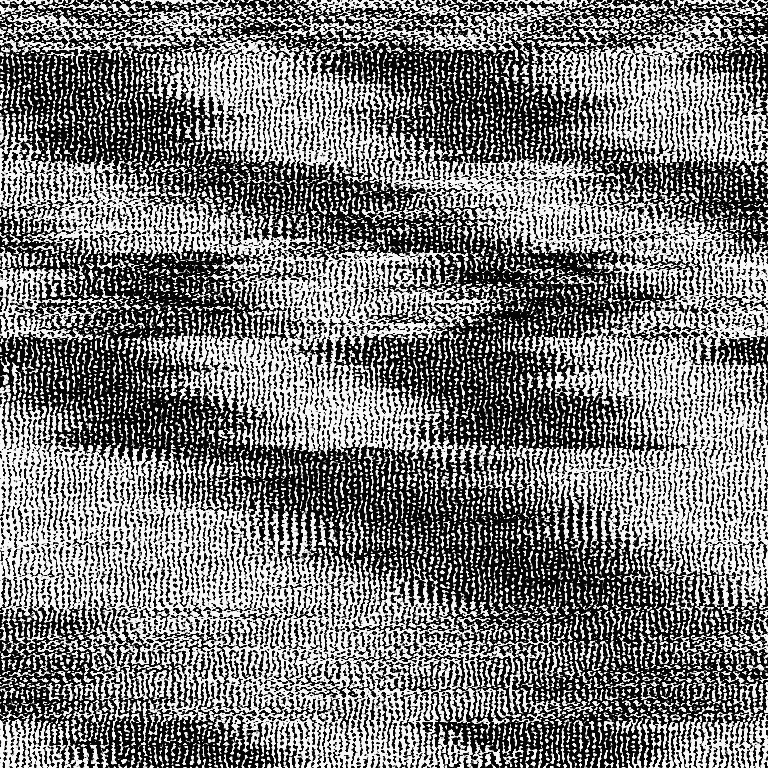
Write a Shadertoy shader that draws this texture.

```glsl
// Black and white woven static: torn horizontal bands carry slanted dark and
// light patches, each screened by fine vertical stripes, zigzags or broken
// lines. Layered sines make the screens, cellular noise breaks them up.

const float TAU = 6.2831853;

// Per band: top edge, centre of a dark patch, slant, patches per width
const vec4 BANDS[8] = vec4[8](
    vec4(0.00, 0.20, 4.0, 1.5), vec4(0.07, 0.05, 1.0, 2.0),
    vec4(0.21, 0.27, 2.5, 1.7), vec4(0.33, 0.18, 0.3, 2.0),
    vec4(0.44, 0.06, 1.2, 2.0), vec4(0.585, 0.37, 2.0, 1.0),
    vec4(0.79, 0.80, 0.5, 1.1), vec4(0.94, 0.18, 1.3, 2.0));

// Per band: patch contrast, share of horizontal lines, strength of long streaks
const vec3 WEAVES[8] = vec3[8](
    vec3(0.15, 1.00, 0.50), vec3(0.95, 0.04, 0.20), vec3(0.75, 0.45, 0.35),
    vec3(0.85, 0.50, 0.50), vec3(1.00, 0.04, 0.20), vec3(0.95, 0.20, 0.10),
    vec3(0.50, 0.52, 0.10), vec3(0.85, 0.20, 0.30));

vec2 hash2(vec2 p) {
    return fract(sin(vec2(dot(p, vec2(127.1, 311.7)),
                          dot(p, vec2(269.5, 183.3)))) * 43758.5);
}

// Distance to the nearest scattered point
float cellular(vec2 p) {
    vec2 cell = floor(p), local = fract(p);
    float nearest = 2.0;
    for (int j = -1; j <= 1; j++)
        for (int i = -1; i <= 1; i++) {
            vec2 offset = vec2(i, j);
            nearest = min(nearest, length(offset + hash2(cell + offset) - local));
        }
    return nearest;
}

void mainImage(out vec4 fragColor, in vec2 fragCoord) {
    vec2 uv = fragCoord / iResolution.xy;
    float x = uv.x, down = 1.0 - uv.y;

    // Pick the band, with a slightly uneven edge
    float edge = down + 0.003 * sin(x * 17.0) * sin(x * 41.0 + 1.0);
    vec4 band = BANDS[0];
    vec3 weave = WEAVES[0];
    float bandId = 0.0;
    for (int i = 1; i < 8; i++)
        if (edge > BANDS[i].x) {
            band = BANDS[i];
            weave = WEAVES[i];
            bandId = float(i);
        }

    // Slanted patches, torn sideways row by row and mottled
    float rowId = floor(down * 200.0);
    float tear = 0.08 * (hash2(vec2(rowId, 3.0)).x - 0.5)
               + 0.022 * sin(down * 97.0 + 3.0 * sin(x * 7.0));
    float across = x + tear - band.y - band.z * (down - band.x);
    float patchTone = 0.5 * (2.0 - band.w) - 1.6 * cos(TAU * band.w * across);
    patchTone = clamp(patchTone, -1.0, 1.0);
    float mottle = cellular(vec2(x * 7.0, down * 26.0)) - 0.48;
    float tone = weave.x * patchTone + 0.7 * mottle
               + 0.12 * sin(x * 13.0 + 4.0 * sin(down * 61.0) + bandId);

    // Vertical stripes with short beads; wide bars along some patch borders
    float column = 130.0 * x + 0.3 * bandId
                 + 0.22 * sin(x * 83.0 + 3.0 * sin(down * 47.0))
                 + 0.10 * sin(down * 310.0 + x * 140.0);
    float columnId = floor(column);
    float fine = -cos(TAU * column);
    float bars = sin(TAU * (82.0 * x + 0.05 * sin(down * 150.0)) + bandId);
    float border = (1.0 - smoothstep(0.2, 0.75, abs(patchTone)))
                 * smoothstep(0.5, 0.9, weave.x)
                 * smoothstep(-0.3, 0.3, sin(x * 15.0 + down * 31.0));
    float beads = sin(TAU * (150.0 * down + hash2(vec2(columnId, bandId)).x
                             + 0.4 * sin(down * 120.0 + columnId)));
    float stripes = mix(fine, 1.25 * bars, border) + 0.5 * beads;

    // Horizontal lines: tight zigzags, broken by level streaks of random phase
    float zigzag = sin(TAU * (128.0 * down + 0.27 * sin(TAU * 74.0 * x + 2.0 * rowId)
                              + 0.12 * sin(x * 37.0 + 5.0 * sin(down * 90.0))));
    vec2 rowSeed = hash2(vec2(rowId, 11.0));
    float streak = sin(x * (12.0 + 40.0 * rowSeed.x) + TAU * rowSeed.y);
    float lines = 0.95 * zigzag + weave.z * streak + 0.4 * fine;

    // Blend the two directions in ragged horizontal drifts
    float drift = 0.20 * sin(down * 143.0 + 2.0 * sin(x * 9.0))
                + 0.16 * sin(down * 311.0 + x * 8.0)
                + 0.16 * sin(x * 15.0 + down * 37.0 + bandId);
    float horizontal = smoothstep(0.3, 0.7, weave.y + drift);
    float screen = mix(stripes, lines, horizontal);

    // Grain, then a soft threshold
    float grain = cellular(vec2(x * 250.0, down * 220.0)) - 0.46;
    float signal = 0.72 * screen + 1.6 * grain + 0.44 * tone;
    float ink = smoothstep(-0.26, 0.26, signal);
    fragColor = vec4(vec3(mix(0.02, 0.97, ink)), 1.0);
}
```
